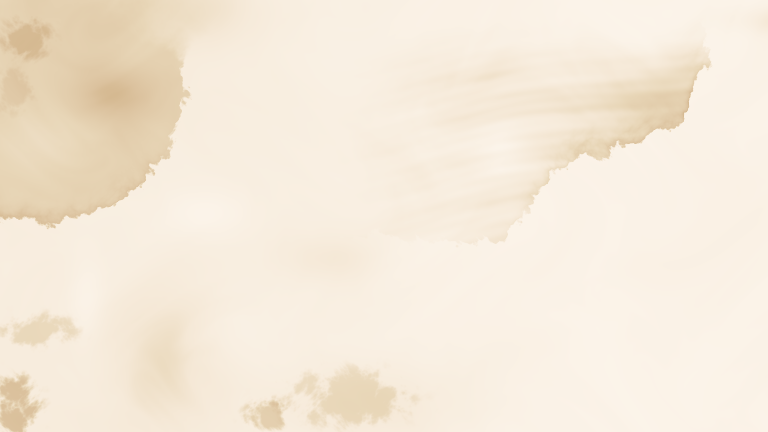
A Shadertoy shader for this background:

```glsl
const vec3 PAPER = vec3(0.985, 0.955, 0.915);
const vec3 CREAM = vec3(0.96, 0.91, 0.84);
const vec3 SAND = vec3(0.91, 0.84, 0.72);
const vec3 TAN = vec3(0.86, 0.76, 0.62);
const vec3 UMBER = vec3(0.78, 0.65, 0.46);

vec2 hash2(vec2 p) {
    vec3 h = fract(vec3(p.xyx) * vec3(0.1031, 0.1030, 0.0973));
    h += dot(h, h.yzx + 33.33);
    return fract((h.xx + h.yz) * h.zy);
}

// Distance to the nearest scattered cell point
float cellular(vec2 p) {
    vec2 cell = floor(p), local = fract(p);
    float nearest = 2.0;
    for (int j = -1; j <= 1; j++)
    for (int i = -1; i <= 1; i++) {
        vec2 offset = vec2(i, j);
        vec2 d = offset + hash2(cell + offset + 50.0) - local;
        nearest = min(nearest, dot(d, d));
    }
    return sqrt(nearest);
}

// Layered cells, centred near zero
float ragged(vec2 p, float scale) {
    float sum = 0.0, weight = 0.6;
    for (int i = 0; i < 4; i++) {
        sum += weight * (0.46 - cellular(p * scale));
        p = mat2(0.8, 0.6, -0.6, 0.8) * p + 3.7;
        scale *= 2.0;
        weight *= 0.6;
    }
    return sum;
}

// Layered, folded sines for soft pigment drift
float drift(vec2 p) {
    float sum = 0.0, weight = 0.5;
    for (int i = 0; i < 5; i++) {
        p += 0.6 * sin(p.yx * 1.3 + float(i) * 1.7);
        sum += weight * sin(p.x) * sin(p.y + 0.8);
        p = mat2(1.3, 1.1, -1.1, 1.3) * p;
        weight *= 0.6;
    }
    return sum;
}

float blob(vec2 p, vec2 center, vec2 radius) {
    vec2 q = (p - center) / radius;
    return exp(-dot(q, q));
}

float speckle(vec2 p, vec2 center, vec2 radius, float grain) {
    float body = blob(p, center, radius);
    return smoothstep(0.3, 0.85, body + 1.3 * grain) * smoothstep(0.02, 0.5, body);
}

// Faint clouds and pale gaps across the paper
float paperTone(vec2 p, float cloud) {
    float tone = 0.03 + 0.11 * (1.0 - smoothstep(0.3, 1.25, p.x)) + 0.05 * cloud;
    tone += 0.22 * blob(p, vec2(0.39, 0.17), vec2(0.13, 0.14)) * (1.0 + cloud);
    tone += 0.13 * blob(p, vec2(0.77, 0.40), vec2(0.10, 0.05));
    tone += 0.15 * blob(p, vec2(0.84, 0.06), vec2(0.22, 0.10));
    tone += 0.25 * blob(p, vec2(0.42, 0.98), vec2(0.19, 0.09));
    tone += 0.20 * blob(p, vec2(1.76, 0.955), vec2(0.10, 0.03)) * (1.0 + cloud);
    tone -= 0.12 * blob(p, vec2(0.49, 0.50), vec2(0.10, 0.06));
    tone -= 0.10 * blob(p, vec2(0.20, 0.30), vec2(0.04, 0.12));
    return tone;
}

// Rounded wash: x is its coverage, y its tone
vec2 roundWash(vec2 p, float grain, float cloud) {
    float inside = 0.31 * (1.0 - length((p - vec2(0.09, 0.79)) / vec2(0.335, 0.305)));
    inside += 0.045 * grain + 0.008 * cloud;
    float blur = mix(0.004, 0.11, smoothstep(0.84, 0.96, p.y));
    float rim = exp(-max(inside, 0.0) / 0.02) * (1.0 - smoothstep(0.55, 0.72, p.y));
    float tone = 0.53 + 0.12 * cloud + 0.3 * rim;
    tone += 0.24 * blob(p, vec2(0.25, 0.79), vec2(0.09, 0.06));
    tone += 0.10 * blob(p, vec2(0.30, 0.69), vec2(0.10, 0.10));
    tone -= 0.12 * blob(p, vec2(0.08, 0.66), vec2(0.12, 0.08));
    return vec2(smoothstep(-blur, blur, inside), tone);
}

// Brushed wash with a stepped, torn lower edge
vec2 brushedWash(vec2 p, float grain, float cloud) {
    float edge = 0.45 + 0.19 * smoothstep(1.14, 1.34, p.x)
        + 0.06 * smoothstep(1.36, 1.56, p.x) + 0.15 * smoothstep(1.565, 1.63, p.x);
    float inside = min((p.y - edge) * 0.75, 1.635 - p.x) + 0.05 * grain;
    float top = 0.83 + 0.06 * cloud + 0.04 * smoothstep(1.4, 1.6, p.x);
    float fade = smoothstep(0.75, 1.2, p.x + 0.08 * cloud)
        * (1.0 - smoothstep(top - 0.06, top + 0.12, p.y));
    float across = p.y - 0.48 * p.x + 0.13 * p.x * p.x + 0.008 * cloud;
    float streak = 0.5 * sin(across * 62.0 + 2.0 * sin(p.x * 4.0))
        + 0.3 * sin(across * 127.0 + 3.0 * sin(p.x * 5.0 + 1.0))
        + 0.2 * sin(across * 231.0 + 2.0 * sin(p.x * 9.0));
    float rim = exp(-max(inside, 0.0) / 0.022) * smoothstep(1.1, 1.35, p.x);
    float tone = 0.25 + 0.10 * streak + 0.08 * cloud + 0.35 * rim;
    tone += 0.28 * blob(p, vec2(1.55, 0.76), vec2(0.16, 0.11));
    tone -= 0.20 * blob(p, vec2(1.16, 0.65), vec2(0.07, 0.05));
    return vec2(smoothstep(-0.004, 0.004, inside) * fade, tone);
}

vec3 pigment(float tone) {
    float t = clamp(tone, 0.0, 1.0) * 4.0;
    vec3 color = mix(PAPER, CREAM, min(t, 1.0));
    color = mix(color, SAND, clamp(t - 1.0, 0.0, 1.0));
    color = mix(color, TAN, clamp(t - 2.0, 0.0, 1.0));
    return mix(color, UMBER, clamp(t - 3.0, 0.0, 1.0));
}

void mainImage(out vec4 fragColor, in vec2 fragCoord) {
    vec2 p = fragCoord / iResolution.y;
    float cloud = drift(p * 7.0);
    float grain = ragged(p + 0.01 * sin(p.yx * 40.0), 16.0);

    float tone = paperTone(p, cloud);
    vec2 left = roundWash(p, grain, cloud);
    vec2 right = brushedWash(p, grain, cloud);
    tone = mix(tone, left.y, left.x);
    tone = mix(tone, right.y, right.x);

    // Dry, broken stains
    tone += 0.60 * speckle(p, vec2(0.035, 0.06), vec2(0.06, 0.07), grain);
    tone += 0.32 * speckle(p, vec2(0.09, 0.235), vec2(0.09, 0.04), grain);
    tone += 0.45 * speckle(p, vec2(0.613, 0.035), vec2(0.05, 0.04), grain);
    tone += 0.28 * speckle(p, vec2(0.80, 0.08), vec2(0.15, 0.07), grain);
    tone += 0.25 * speckle(p, vec2(0.06, 0.91), vec2(0.06, 0.05), grain);
    tone += 0.15 * speckle(p, vec2(0.03, 0.79), vec2(0.05, 0.05), grain);
    fragColor = vec4(pigment(tone), 1.0);
}
```
